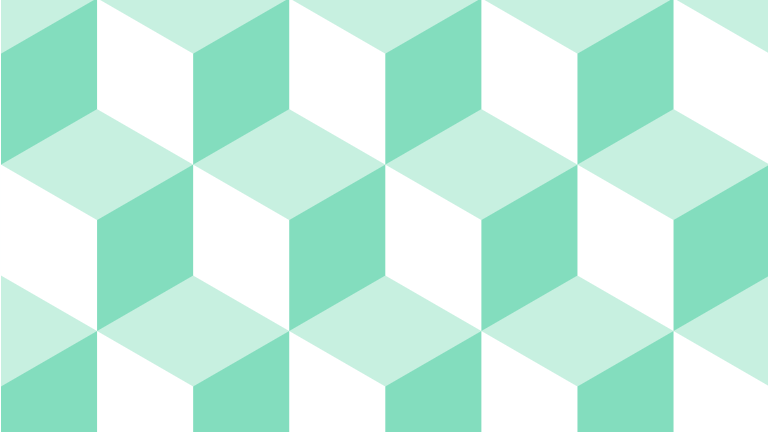
Reproduce this pattern procedurally as a Shadertoy shader.

```glsl
// Isometric tumbling blocks in mint: pale tops, white left faces, green right faces.

// Lengths are fractions of the canvas height.
#define HALF_WIDTH 0.2224
#define HALF_HEIGHT (HALF_WIDTH / sqrt(3.0))
#define ORIGIN vec2(0.0023, -0.0042)
#define LEFT_MARGIN 0.0023
#define TOP_COLOR vec3(0.78, 0.94, 0.88)
#define LEFT_COLOR vec3(1.0)
#define RIGHT_COLOR vec3(0.515, 0.865, 0.745)

// Antialiased coverage of a shape from its signed distance.
float coverage(float dist) {
    return clamp(0.5 - dist * iResolution.y, 0.0, 1.0);
}

// Position relative to the nearest cube top in a row, in half diagonals.
vec2 cubeLocal(vec2 grid, float row) {
    float x = grid.x + mod(row, 2.0);
    return vec2(mod(x + 1.0, 2.0) - 1.0, grid.y - 3.0 * row);
}

// Signed distance to the rhombus that caps a cube.
float rhombusDistance(vec2 p) {
    return (abs(p.x) + abs(p.y) - 1.0) * HALF_WIDTH * 0.5;
}

// Signed distance to the strip of right faces, negative inside.
float rightFaceDistance(float x) {
    return -sign(x) * min(abs(x), 1.0 - abs(x)) * HALF_WIDTH;
}

void mainImage(out vec4 fragColor, in vec2 fragCoord) {
    // Height units, y pointing down from the top edge
    vec2 uv = vec2(fragCoord.x, iResolution.y - fragCoord.y) / iResolution.y;
    vec2 grid = (uv - ORIGIN) / vec2(HALF_WIDTH, HALF_HEIGHT);

    // Side faces hang from the row above
    float row = floor(grid.y / 3.0);
    vec2 upper = cubeLocal(grid, row);
    vec2 lower = cubeLocal(grid, row + 1.0);
    vec3 color = mix(LEFT_COLOR, RIGHT_COLOR, coverage(rightFaceDistance(upper.x)));

    // Tops of this row and the next cover the ends of the faces
    float topDistance = min(rhombusDistance(upper), rhombusDistance(lower));
    color = mix(color, TOP_COLOR, coverage(topDistance));

    // Thin blank edge on the left
    color = mix(color, LEFT_COLOR, coverage(uv.x - LEFT_MARGIN));
    fragColor = vec4(color, 1.0);
}
```
